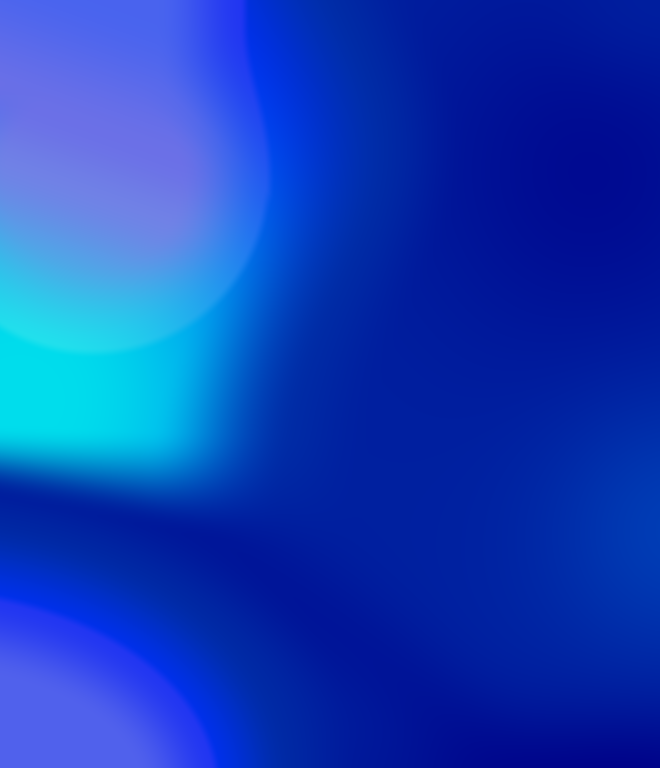
This background is drawn by a Shadertoy shader. Its source:

```glsl
// Soft blue gradient: two violet lobes on the left with glowing rims,
// a cyan pool under the upper one, and deep navy shading elsewhere.
// Built from distance fields, gaussian spots and layered colour ramps.

const vec3 NAVY   = vec3(0.00, 0.125, 0.625);
const vec3 INK    = vec3(0.00, 0.035, 0.565);
const vec3 DEEP   = vec3(0.00, 0.00, 0.53);
const vec3 TEAL   = vec3(0.00, 0.18, 0.655);
const vec3 COBALT = vec3(0.00, 0.25, 0.72);
const vec3 BLUE   = vec3(0.00, 0.19, 0.945);
const vec3 CYAN   = vec3(0.00, 0.865, 0.925);
const vec3 IRIS   = vec3(0.315, 0.38, 0.925);
const vec3 RIM_TINT = vec3(0.13, 0.02, 0.0);

// Gaussian falloff around a centre
float spot(vec2 p, vec2 centre, vec2 radius) {
    vec2 q = (p - centre) / radius;
    return exp(-dot(q, q));
}

// Approximate signed distance to an ellipse
float ellipse(vec2 p, vec2 radius) {
    float k = length(p / radius);
    return k * (k - 1.0) / max(length(p / (radius * radius)), 1e-4);
}

// Smooth union of two distances
float smoothUnion(float a, float b, float k) {
    float h = max(k - abs(a - b), 0.0) / k;
    return min(a, b) - h * h * k * 0.25;
}

// Light that fades through teal into the backdrop
vec3 halo(vec3 backdrop, vec3 light, float d, float start, float end) {
    vec3 glow = mix(light, TEAL, smoothstep(start, end, d));
    return mix(glow, backdrop, smoothstep(0.04, 0.19, d));
}

// Fill a lobe: tinted rim outside, core colour inside
vec3 fillLobe(vec3 col, vec3 rim, vec3 core, float d, float depth) {
    vec3 body = mix(rim + RIM_TINT, core, smoothstep(0.0, depth, -d));
    return mix(col, body, 1.0 - smoothstep(-0.008, 0.006, d));
}

// Navy field with its dark and light patches
vec3 backdropColour(vec2 p) {
    float bandY = 0.355 - 0.1 * p.x - 0.69 * p.x * p.x;
    vec3 col = mix(NAVY, INK, 0.95 * spot(p, vec2(0.768, 0.779), vec2(0.22, 0.25)));
    col = mix(col, NAVY, 0.8 * spot(p, vec2(0.86, 1.0), vec2(0.14, 0.10)));
    col = mix(col, INK, 0.5 * exp(-pow(abs(p.y - bandY) / 0.09, 2.0)));
    col = mix(col, COBALT, 0.9 * spot(p, vec2(0.885, 0.31), vec2(0.17)));
    return mix(col, DEEP, spot(p, vec2(0.807, -0.029), vec2(0.29, 0.10)));
}

// Vertical ramp inside the upper lobe, tilted slightly
vec3 upperCore(vec2 p) {
    float v = p.y - 0.35 * (0.13 - p.x);
    vec3 col = mix(vec3(0.24, 0.73, 0.91), vec3(0.44, 0.51, 0.90), smoothstep(0.57, 0.75, v));
    col = mix(col, vec3(0.42, 0.44, 0.905), smoothstep(0.73, 0.83, v));
    return mix(col, vec3(0.285, 0.39, 0.935), smoothstep(0.82, 1.0, v));
}

void mainImage(out vec4 fragColor, in vec2 fragCoord) {
    vec2 p = fragCoord / iResolution.xy * vec2(0.859, 1.0);
    vec3 backdrop = backdropColour(p);

    // Cyan pool and blue glow, bounded on the right and below
    float pool = smoothstep(0.052, 0.586, length(p - vec2(0.026, 0.479)));
    vec3 light = mix(CYAN, BLUE, pool);
    float bulge = (p.y - 0.805) / 0.247;
    float edgeX = 0.280 + 0.139 * exp(-bulge * bulge);
    vec3 col = halo(backdrop, light, p.x - edgeX, -0.098, 0.091);
    float above = smoothstep(0.349 - 0.2 * p.x, 0.447 - 0.02 * p.x, p.y);
    col = mix(backdrop, col, above);

    // Upper lobe: a disc joined to a block rising off the canvas
    float disc = length(p - vec2(0.121, 0.768)) - 0.229;
    float block = max(p.x - 0.320, 0.779 - p.y);
    float upper = smoothUnion(disc, block, 0.052);
    col = fillLobe(col, light, upperCore(p), upper, 0.117);

    // Lower lobe with its own halo
    float lower = ellipse(p - vec2(-0.130, -0.029), vec2(0.415, 0.264));
    col = halo(col, BLUE, lower, -0.02, 0.098);
    col = fillLobe(col, BLUE, IRIS, lower, 0.105);

    fragColor = vec4(col, 1.0);
}
```
